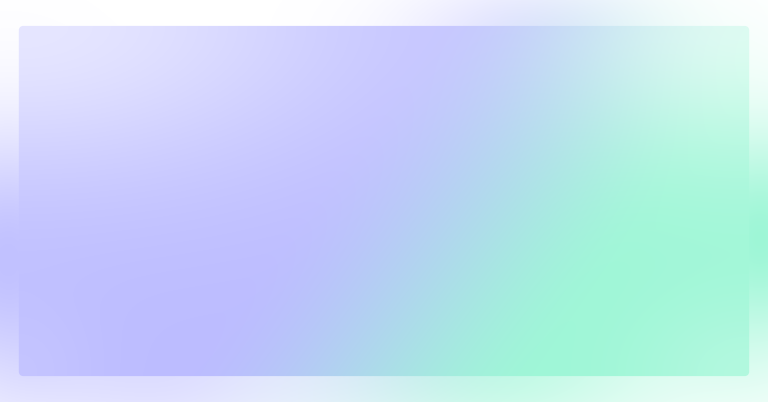
A Shadertoy shader for this background:

```glsl
// Soft lavender-to-mint gradient seen through a rounded glass panel, with a blurred halo around it.

const float ASPECT = 1.9;
const vec3 WHITE = vec3(1.0);
const vec3 LAVENDER = vec3(0.735, 0.735, 1.0);
const vec3 MINT = vec3(0.62, 0.965, 0.84);

// Elliptical Gaussian falloff around a centre.
float glow(vec2 p, vec2 centre, vec2 spread) {
    vec2 d = (p - centre) / spread;
    return exp(-dot(d, d));
}

// Signed distance to a rounded rectangle.
float roundedBox(vec2 p, vec2 halfSize, float radius) {
    vec2 q = abs(p) - halfSize + radius;
    return length(max(q, 0.0)) + min(max(q.x, q.y), 0.0) - radius;
}

// Diagonal blend from lavender at left to mint at lower right.
vec3 diagonalTint(vec2 p) {
    float along = dot(vec2(p.x, 1.0 - p.y), vec2(0.817, 0.577));
    return mix(LAVENDER, MINT, smoothstep(0.89, 1.66, along));
}

// Pale light entering the panel from its corners.
float cornerLight(vec2 p) {
    float light = 0.62 * glow(p, vec2(0.05, 0.935), vec2(0.85, 0.39));
    light += 0.63 * glow(p, vec2(1.853, 0.935), vec2(0.46, 0.32));
    light += 0.20 * glow(p, vec2(1.853, 0.065), vec2(0.27, 0.20));
    light += 0.12 * glow(p, vec2(0.05, 0.065), vec2(0.20, 0.20));
    return light;
}

// Coloured light spilling past the panel edges.
float haloCoverage(vec2 p) {
    float clear = 1.0 - 0.92 * glow(p, vec2(0.02, 0.356), vec2(0.22, 0.32));
    clear *= 1.0 - glow(p, vec2(1.88, 0.406), vec2(0.22, 0.285));
    clear *= 1.0 - 0.66 * glow(p, vec2(1.19, 0.10), vec2(0.52, 0.22));
    clear *= 1.0 - 0.48 * glow(p, vec2(0.37, 0.10), vec2(0.35, 0.22));
    clear *= 1.0 - 0.50 * glow(p, vec2(1.34, 0.90), vec2(0.33, 0.15));
    return 1.0 - clear;
}

void mainImage(out vec4 fragColor, in vec2 fragCoord) {
    vec2 p = fragCoord / iResolution.xy * vec2(ASPECT, 1.0);
    vec3 tint = diagonalTint(p);

    // Halo behind, glass in front.
    vec3 halo = mix(WHITE, tint, haloCoverage(p));
    vec3 glass = mix(tint, WHITE, cornerLight(p));

    // Panel mask with a one-pixel soft edge.
    float dist = roundedBox(p - vec2(0.5 * ASPECT, 0.5), vec2(0.9035, 0.4356), 0.011);
    float panel = clamp(0.5 - dist * iResolution.y, 0.0, 1.0);

    fragColor = vec4(mix(halo, glass, panel), 1.0);
}
```
